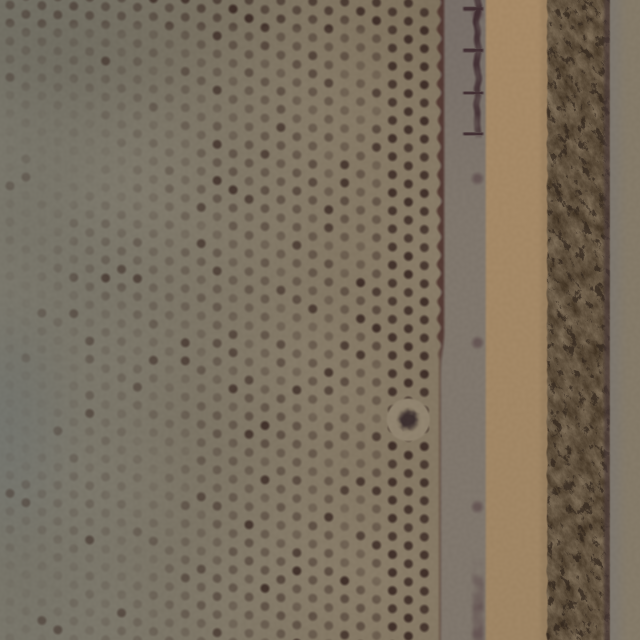
A WebGL 1 fragment shader for this texture:

```glsl
precision highp float;
// A perforated metal panel with one screw, beside a grey strip, an ochre trim,
// a rough stone band and a pale wall. Holes come from a staggered grid with
// hashed depth; the stone and stains come from layered gradient noise.

uniform vec2 u_resolution;

float hash(vec2 p) {
  p = fract(p * vec2(0.1031, 0.1137));
  p += dot(p, p.yx + 33.33);
  return fract((p.x + p.y) * p.x * 17.31);
}

vec2 gradientAt(vec2 cell) {
  float angle = 6.2832 * hash(cell + 17.0);
  return vec2(cos(angle), sin(angle));
}

float noise(vec2 p) {
  vec2 i = floor(p), f = fract(p);
  vec2 u = f * f * f * (f * (f * 6.0 - 15.0) + 10.0);
  vec2 e = vec2(1.0, 0.0);
  float low = mix(dot(gradientAt(i), f), dot(gradientAt(i + e), f - e), u.x);
  float high = mix(dot(gradientAt(i + e.yx), f - e.yx), dot(gradientAt(i + 1.0), f - 1.0), u.x);
  return mix(low, high, u.y);
}

float fbm(vec2 p) {
  float sum = 0.0, gain = 1.0;
  for (int i = 0; i < 4; i++) {
    sum += gain * noise(p);
    p = p * 2.03 + 11.7;
    gain *= 0.55;
  }
  return sum;
}

// Soft-edged interval from a to b
float band(float x, float a, float b, float soft) {
  return smoothstep(a - soft, a + soft, x) * (1.0 - smoothstep(b - soft, b + soft, x));
}

float disc(vec2 d, float inner, float outer) {
  return 1.0 - smoothstep(inner, outer, length(d));
}

// Opacity of the staggered holes
float holes(vec2 p) {
  float column = floor((p.x - 0.0156) / 0.0249 + 0.5);
  float row = (p.y - 0.9805 - 0.018 * (0.663 - p.x)) / 0.02826 + 0.5 * mod(column, 2.0);
  vec2 id = vec2(column, floor(row + 0.5));
  vec2 d = vec2(p.x - 0.0156 - column * 0.0249, (row - id.y) * 0.02826);
  float random = hash(id + 60.0);
  float depth = mix(0.14, 0.46, smoothstep(0.0, 0.55, p.x)) * (0.65 + 0.6 * random);
  depth += 0.36 * smoothstep(0.8, 1.0, random) + 0.2 * noise(p * 6.0);
  depth += 0.3 * smoothstep(0.945, 0.975, p.y);
  depth *= 1.0 - 0.5 * disc((p - vec2(0.03, 0.4)) * vec2(1.0, 0.6), 0.02, 0.16);
  if (column > 23.5) depth = 0.82 + 0.18 * random;
  float inPanel = 1.0 - step(26.5, column);
  return inPanel * clamp(depth, 0.06, 1.0) * disc(d, 0.0038, 0.0098);
}

vec3 panel(vec2 p) {
  vec3 col = mix(vec3(0.475, 0.465, 0.42), vec3(0.525, 0.475, 0.395), smoothstep(0.0, 0.65, p.x));
  col += 0.02 * noise(p * 5.0) - 0.025 * smoothstep(0.75, 1.0, p.y);
  col = mix(col, vec3(0.43, 0.45, 0.44), 0.5 * disc((p - vec2(0.0, 0.33)) * vec2(1.0, 0.6), 0.0, 0.15));
  vec2 s = p - vec2(0.638, 0.344);
  float washer = disc(s, 0.031, 0.036);
  col = mix(col, vec3(0.25, 0.185, 0.16), holes(p) * (1.0 - washer));
  col += 0.045 * washer * smoothstep(0.012, 0.022, length(s));
  float head = disc(s + 0.004 * noise(p * 120.0), 0.007, 0.02);
  return mix(col, vec3(0.24, 0.19, 0.19), head);
}

// Grey strip with dark marks along its right side
vec3 greyStrip(vec2 p) {
  vec3 col = mix(vec3(0.50, 0.465, 0.425), vec3(0.47, 0.435, 0.41), smoothstep(0.6, 1.0, p.y));
  float wobble = 0.006 * noise(vec2(3.0, p.y * 45.0));
  float crack = band(p.x + wobble, 0.741, 0.751, 0.003) * smoothstep(0.78, 0.80, p.y);
  crack *= 0.75 + 0.6 * noise(vec2(p.x * 60.0, p.y * 35.0));
  float ticks = 0.0;
  for (int i = 0; i < 4; i++) {
    float y = 0.787 + 0.065 * float(i);
    ticks = max(ticks, band(p.y + wobble, y, y + 0.005, 0.002));
  }
  crack = max(crack, ticks * band(p.x, 0.724, 0.755, 0.003));
  float spots = 0.0;
  for (int i = 0; i < 4; i++) {
    float y = 0.208 + 0.2565 * float(i);
    spots = max(spots, disc(p - vec2(0.746, y), 0.003, 0.013));
  }
  float stain = band(p.x, 0.738, 0.756, 0.005) * (1.0 - smoothstep(0.08, 0.14, p.y));
  stain *= 0.5 + noise(p * vec2(30.0, 55.0));
  col = mix(col, vec3(0.34, 0.26, 0.27), 0.6 * max(spots, stain));
  return mix(col, vec3(0.24, 0.16, 0.18), clamp(crack, 0.0, 0.9));
}

vec3 stone(vec2 p) {
  vec2 q = vec2(p.x + 0.5 * p.y, p.y - 0.5 * p.x);
  float grain = fbm(q * vec2(48.0, 30.0));
  float pits = smoothstep(0.12, 0.5, fbm(q * vec2(65.0, 42.0) + 40.0));
  vec3 col = vec3(0.385, 0.325, 0.25) + vec3(0.15, 0.145, 0.13) * grain;
  col = mix(col, vec3(0.20, 0.155, 0.12), 0.75 * pits);
  return mix(col, vec3(0.28, 0.22, 0.22), 0.65 * band(p.x, 0.944, 0.954, 0.004));
}

void main() {
  vec2 p = gl_FragCoord.xy / u_resolution;
  float soft = 0.0018;
  vec3 col = mix(panel(p), greyStrip(p), smoothstep(0.688 - soft, 0.688 + soft, p.x));

  // Scalloped shadow on the panel edge, stronger in the upper part
  float upper = smoothstep(0.42, 0.48, p.y);
  float scallop = 0.003 * sin(6.2832 * p.y / 0.02826) + 0.003 * noise(vec2(1.0, p.y * 40.0));
  float shadow = band(p.x, 0.686 + scallop * upper, mix(0.689, 0.694, upper), 0.0035);
  col = mix(col, vec3(0.30, 0.19, 0.17), shadow * mix(0.5, 0.85, upper));

  vec3 trim = mix(vec3(0.62, 0.52, 0.39), vec3(0.655, 0.54, 0.40), p.y);
  trim *= 1.0 - 0.06 * band(p.x, 0.845, 0.86, 0.006);
  col = mix(col, trim, smoothstep(0.756, 0.762, p.x));
  float ragged = 0.003 * noise(vec2(7.0, p.y * 60.0));
  col = mix(col, stone(p), smoothstep(0.855 - soft, 0.855 + soft, p.x + ragged));
  vec3 wall = mix(vec3(0.49, 0.465, 0.43), vec3(0.515, 0.475, 0.405), smoothstep(0.953, 0.985, p.x));
  col = mix(col, wall, smoothstep(0.953 - soft, 0.953 + soft, p.x));

  col += 0.012 * noise(p * 140.0);
  gl_FragColor = vec4(col, 1.0);
}
```
